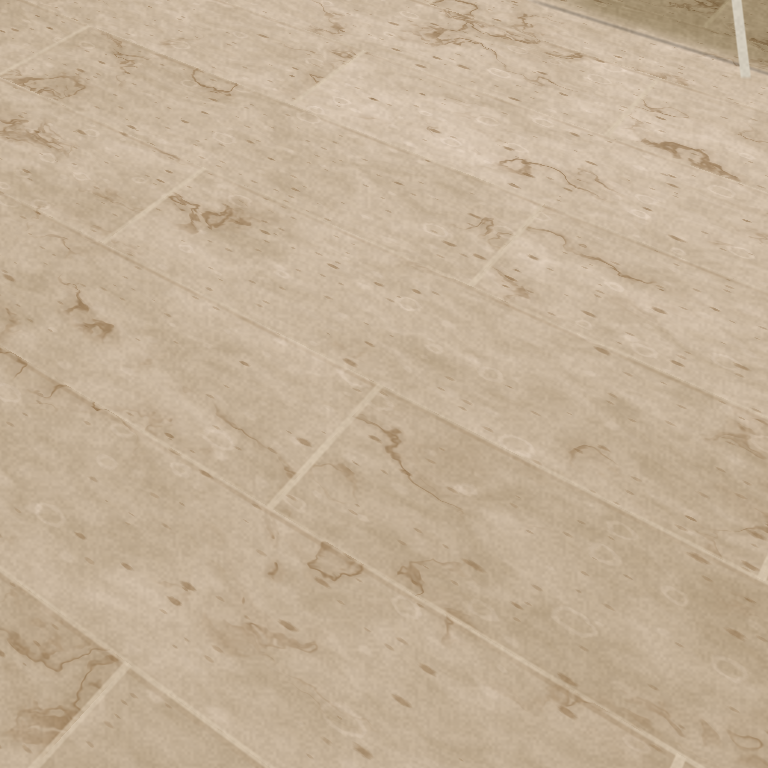
This texture is drawn by a WebGL 2 fragment shader. Its source:

```glsl
#version 300 es
precision highp float;
// Floor of long beige limestone planks in half-offset rows, seen in perspective.
// The canvas is projected onto the floor plane, where each plank gets its own
// clouds, brown veins, flecks and shell rings, with pale joints between.

#define PLANK_LENGTH 4.02
#define PLANK_ASPECT 3.0
#define END_JOINT 0.0048
#define SIDE_JOINT 0.011
#define CLOUD_CONTRAST 1.15
#define VEIN_STRENGTH 0.55
#define GRAIN 0.16
#define STONE_DARK vec3(0.70, 0.62, 0.51)
#define STONE_LIGHT vec3(0.83, 0.76, 0.68)
#define VEIN_BROWN vec3(0.58, 0.46, 0.32)
#define GROUT vec3(0.835, 0.77, 0.68)

uniform vec2 u_resolution;
out vec4 fragColor;

float hash(vec2 p) {
  return fract(sin(dot(p, vec2(127.1, 311.7))) * 43758.5453);
}

float noise(vec2 p) {
  vec2 i = floor(p), f = fract(p);
  f = f * f * (3.0 - 2.0 * f);
  return mix(mix(hash(i), hash(i + vec2(1, 0)), f.x),
             mix(hash(i + vec2(0, 1)), hash(i + vec2(1, 1)), f.x), f.y);
}

float fbm(vec2 p) {
  float sum = 0.0, gain = 0.5;
  for (int i = 0; i < 5; i++) {
    sum += gain * noise(p);
    p = mat2(1.6, 1.2, -1.2, 1.6) * p + 7.3;
    gain *= 0.5;
  }
  return sum / 0.97;
}

// One soft irregular blob in some of the cells; x: distance, y: size or 0
vec2 scatter(vec2 p, float share) {
  vec2 cell = floor(p);
  vec2 center = 0.35 + 0.3 * vec2(hash(cell + 3.1), hash(cell + 8.7));
  float size = mix(0.1, 0.26, hash(cell + 5.3)) * step(hash(cell), share);
  float d = length(fract(p) - center) + 0.16 * (fbm(p * 5.0) - 0.5);
  return vec2(d, size);
}

float blob(vec2 p, float share) {
  vec2 s = scatter(p, share);
  return (1.0 - smoothstep(s.y * 0.35, s.y + 0.01, s.x)) * step(0.01, s.y);
}

float ring(vec2 p, float share) {
  vec2 s = scatter(p, share);
  return (1.0 - smoothstep(0.01, 0.07, abs(s.x - s.y))) * step(0.01, s.y);
}

vec3 stone(vec2 p, float plankTone, float glow) {
  vec2 warp = vec2(fbm(p * 3.0), fbm(p * 3.0 + 19.0)) - 0.5;
  float clouds = fbm(p * vec2(2.2, 4.0) + warp * 2.0) - 0.5;
  float mottle = fbm(p * vec2(9.0, 17.0) + warp * 3.0) - 0.5;
  float tone = 0.43 + CLOUD_CONTRAST * (0.65 * clouds + 0.55 * mottle);
  tone += 0.2 * (plankTone - 0.5) + glow;
  tone += 0.22 * blob(p * vec2(5.0, 7.0), 0.3) + 0.25 * ring(p * vec2(4.0, 5.0) + 31.0, 0.15);
  vec3 color = mix(STONE_DARK, STONE_LIGHT, tone);

  // Veins follow a contour of warped noise and fade in and out
  float ridge = abs(fbm(p * vec2(1.3, 2.2) + warp * 1.6 + 40.0) - 0.5);
  float patchy = smoothstep(0.42, 0.72, fbm(p * vec2(1.6, 2.6) + 60.0));
  float vein = (1.0 - smoothstep(0.0, 0.035, ridge)) * patchy;
  float stain = (1.0 - smoothstep(0.0, 0.16, ridge)) * patchy * 0.35;
  float fleck = 0.55 * blob(p * vec2(5.0, 11.0) + 13.0, 0.09)
              + 0.3 * blob(p * vec2(9.0, 20.0) + 23.0, 0.14);
  return mix(color, VEIN_BROWN, min(VEIN_STRENGTH * (vein + stain) + fleck, 0.8));
}

// Anti-aliased line on every whole number
float joint(float x, float halfWidth, float blur) {
  float d = abs(fract(x + 0.5) - 0.5);
  return 1.0 - smoothstep(max(halfWidth - blur, 0.0), halfWidth + blur, d);
}

void main() {
  vec2 view = gl_FragCoord.xy / u_resolution;
  view.y = 1.0 - view.y;

  // Perspective: x counts planks along a row, y counts rows
  float depth = 0.191 - 0.002 * view.x + 0.2235 * view.y;
  vec2 ground = vec2((view.x - 1.71) / PLANK_LENGTH,
                     0.7406 + 0.7357 * view.x - view.y) / depth;
  vec2 blur = fwidth(ground);
  float row = floor(ground.y);
  float along = ground.x + 0.5 * mod(row + 1.0, 2.0);
  vec2 plank = vec2(floor(along), row);

  // Daylight pooling toward the far side
  vec2 toLight = (view - vec2(0.78, 0.2)) * vec2(1.3, 2.6);
  float glow = 0.34 * exp(-dot(toLight, toLight)) + 0.12 * (1.0 - smoothstep(0.0, 0.5, view.y));
  vec2 p = ground * vec2(PLANK_ASPECT, 1.0);
  vec2 shift = 23.0 * vec2(hash(plank + 2.0), hash(plank + 9.0));
  vec3 color = stone(p + shift, hash(plank), glow);

  // Joints: end joints stay clear, side joints wear away with distance
  float wear = smoothstep(0.25, 0.65, noise(p * 5.0));
  float side = joint(ground.y, SIDE_JOINT, blur.y);
  float sideEdge = joint(ground.y + 0.025, SIDE_JOINT, blur.y);
  color = mix(color, VEIN_BROWN, 0.22 * sideEdge * (1.0 - 0.6 * wear));
  color = mix(color, GROUT, side * mix(0.2, 0.75, view.y) * (0.6 + 0.4 * wear));
  color = mix(color, GROUT, joint(along, END_JOINT, blur.x) * (0.6 + 0.25 * wear));

  // Shaded far corner with a thin pale post
  float edge = view.y - 0.31 * (view.x - 0.69);
  float shade = (1.0 - smoothstep(-0.02, 0.004, edge)) * smoothstep(0.66, 0.8, view.x);
  color *= mix(vec3(1.0), vec3(0.8, 0.78, 0.7), shade);
  color *= 1.0 - 0.2 * (1.0 - smoothstep(0.0, 0.004, abs(edge))) * smoothstep(0.67, 0.72, view.x);
  float post = abs(view.x - 0.959 - 0.12 * view.y);
  post = (1.0 - smoothstep(0.005, 0.008, post)) * (1.0 - smoothstep(0.098, 0.104, view.y));
  color = mix(color, vec3(0.82, 0.79, 0.73), post);

  color += GRAIN * 0.3 * (noise(view * 260.0) - 0.5);
  fragColor = vec4(color, 1.0);
}
```
